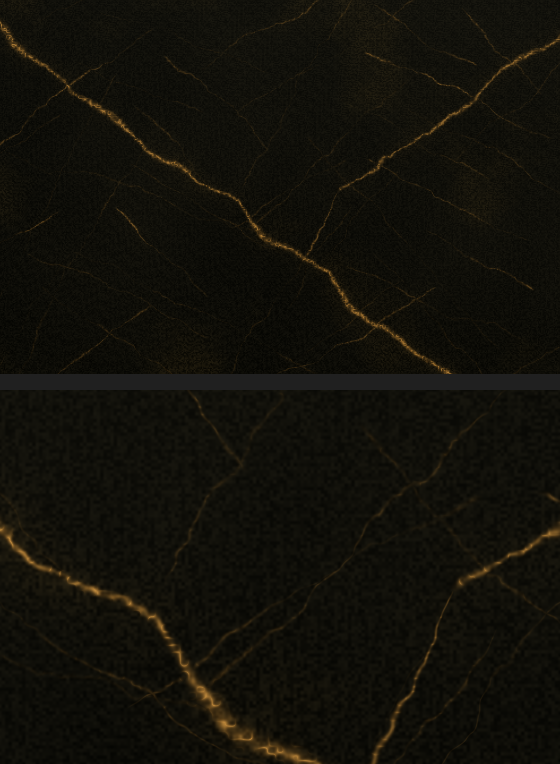
Top: the whole. Bottom: its middle third, enlarged.
This texture is drawn by a Shadertoy shader. Its source:

```glsl
float hash(vec2 p) {
    return fract(sin(dot(p, vec2(127.1, 311.7))) * 43758.545);
}

float noise(vec2 p) {
    vec2 i = floor(p), f = fract(p);
    f = f * f * (3.0 - 2.0 * f);
    return mix(mix(hash(i), hash(i + vec2(1, 0)), f.x),
               mix(hash(i + vec2(0, 1)), hash(i + vec2(1, 1)), f.x), f.y);
}

float fbm(vec2 p) {
    float sum = 0.0, amp = 0.5;
    for (int k = 0; k < 5; k++) {
        sum += amp * noise(p);
        p = p * 2.03 + 17.3;
        amp *= 0.5;
    }
    return sum;
}

// Jagged line from a to b: x is the core coverage, y the surrounding stain
vec2 vein(vec2 p, vec2 a, vec2 b, float width, float seed) {
    float len = distance(a, b);
    vec2 dir = (b - a) / len;
    float along = dot(p - a, dir);
    float across = dot(p - a, vec2(-dir.y, dir.x));
    float toEnd = min(along, len - along);
    if (toEnd < 0.0 || abs(across) > 0.16) return vec2(0);

    float wobble = fbm(vec2(along * 7.0, seed * 7.7)) - 0.48;
    across += wobble * 0.075 * smoothstep(0.0, 0.12, toEnd);
    float d = abs(across);

    float w = width * (0.35 + 1.3 * noise(vec2(along * 15.0, seed + 40.0)));
    float soft = w + 0.3 / iResolution.y;
    float core = w / soft * exp(-pow(d / soft, 2.0));
    float fade = smoothstep(0.0, 0.015, toEnd);
    return vec2(core, exp(-d / 0.022)) * fade;
}

void mainImage(out vec4 fragColor, in vec2 fragCoord) {
    vec2 p = fragCoord / iResolution.y;
    float aspect = iResolution.x / iResolution.y;
    vec2 q = vec2(p.x * 1.5 / aspect, p.y);

    // Fine warp roughens every vein edge
    vec2 rough = q + 0.004 * (vec2(noise(q * 90.0), noise(q * 90.0 + 50.0)) - 0.5);

    // Trunk crossing the slab and the branch rising to the right
    vec2 trunk = vein(rough, vec2(-0.05, 0.97), vec2(1.23, -0.02), 0.0058, 3.0);
    vec2 foot = vein(rough, vec2(0.815, 0.3), vec2(0.905, 0.492), 0.0017, 5.0);
    vec2 arm = vein(rough, vec2(0.9, 0.487), vec2(1.56, 0.95), 0.0033, 8.0);
    float core = max(trunk.x * 0.85, max(foot.x * 0.7, arm.x * 0.8));
    float stain = trunk.y + 0.5 * foot.y + 0.6 * arm.y;

    // Hairline veins in two crossing directions
    for (int i = 0; i < 40; i++) {
        float n = float(i);
        vec2 middle = fract(n * vec2(0.7549, 0.5698) + 0.21) * vec2(1.5, 1.0);
        float r = hash(vec2(n, 2.3));
        float angle = i % 2 == 0 ? -0.6 : 0.8;
        angle += (hash(vec2(n, 5.1)) - 0.5) * 0.6;
        vec2 reach = vec2(cos(angle), sin(angle)) * mix(0.14, 0.4, hash(vec2(n, 9.7)));
        vec2 hair = vein(rough, middle - reach, middle + reach, mix(0.0009, 0.0015, r), n + 20.0);
        float patches = smoothstep(0.2, 0.8, noise(q * 9.0 + n * 3.1));
        float strength = mix(0.22, 0.85, r * r) * (0.25 + 0.75 * patches);
        core = max(core, hair.x * strength);
        stain += hair.y * strength * 0.35;
    }

    // Clouded black stone, slightly cooler and lighter at the top
    float cloud = fbm(q * 3.0 + 4.0);
    vec3 color = mix(vec3(0.036, 0.036, 0.02), vec3(0.074, 0.07, 0.044), cloud);
    color += vec3(0.016, 0.017, 0.016) * (q.y - 0.4);

    // Brown dust around the veins and in loose patches
    float grain = noise(q * 330.0);
    float dust = smoothstep(0.25, 0.7, fbm(q * 8.0 + 31.0));
    float loose = smoothstep(0.55, 0.85, fbm(q * 4.0 + 11.0));
    color += vec3(0.1, 0.07, 0.024) * min(stain, 1.2) * dust * (0.2 + grain) * 0.75;
    color += vec3(0.045, 0.032, 0.01) * loose * (0.3 + grain);
    color += (grain - 0.5) * vec3(0.055, 0.05, 0.036);

    // Gold, broken into bright strands and dark gaps
    float strands = 1.0 - abs(2.0 * noise(q * vec2(140.0, 165.0)) - 1.0);
    float gold = core * mix(0.25, 0.95, strands * strands);
    color += mix(vec3(0.68, 0.44, 0.14), vec3(0.85, 0.6, 0.27), gold) * gold;

    fragColor = vec4(clamp(color, 0.0, 1.0), 1.0);
}
```
